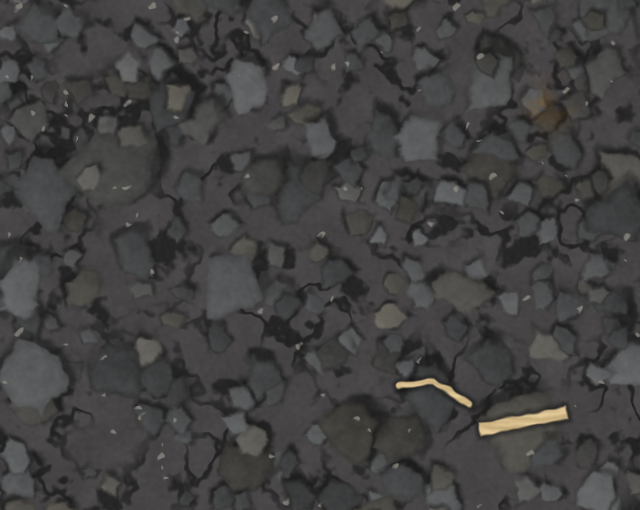
Reproduce this texture procedurally as a Shadertoy shader.

```glsl
// Weathered asphalt: rough grey stones in dark pockets of binder, with two pale straws.

vec2 hash2(vec2 p) {
    vec3 q = fract(p.xyx * vec3(0.1031, 0.1030, 0.0973));
    q += dot(q, q.yzx + 33.33);
    return fract((q.xx + q.yz) * q.zy);
}

float gradAt(vec2 cell, vec2 f) {
    return dot(hash2(cell + 71.0) * 2.0 - 1.0, f);
}

// Gradient noise, roughly -0.6 to 0.6
float noise(vec2 p) {
    vec2 i = floor(p), f = p - i;
    vec2 u = f * f * f * (f * (f * 6.0 - 15.0) + 10.0);
    vec2 e = vec2(0.0, 1.0);
    return mix(mix(gradAt(i, f), gradAt(i + e.yx, f - e.yx), u.x),
               mix(gradAt(i + e.xy, f - e.xy), gradAt(i + e.yy, f - e.yy), u.x), u.y);
}

float fbm(vec2 p) {
    float sum = 0.0, amp = 1.0;
    for (int i = 0; i < 4; i++) {
        sum += amp * noise(p);
        p = mat2(1.6, 1.2, -1.2, 1.6) * p + 7.3;
        amp *= 0.5;
    }
    return sum;
}

// Signed distance to an irregular convex chip
float chip(vec2 q, float radius, vec2 seed) {
    float d = -1.0;
    for (int k = 0; k < 6; k++) {
        vec2 h = hash2(seed + float(k) * 13.7);
        float a = (float(k) + 0.8 * h.x) * 1.0472;
        d = max(d, dot(q, vec2(cos(a), sin(a))) - radius * mix(0.6, 1.1, h.y));
    }
    return d;
}

// Paints one size of scattered stones, each under an arched shadow
vec3 stones(vec3 col, vec2 p, float size, float density, float seed) {
    vec2 warp = vec2(fbm(p * 2.2 / size + seed), fbm(p * 2.2 / size + seed + 40.0));
    vec2 w = p + 0.13 * size * warp;
    vec2 base = floor(p / size);
    float breakup = smoothstep(-0.35, 0.15, noise(p * 1.6 / size + seed));
    float grain = fbm(p * 34.0 + seed);
    for (int j = -1; j <= 1; j++)
    for (int i = -1; i <= 1; i++) {
        vec2 id = base + vec2(i, j);
        vec2 key = id + seed;
        vec2 look = hash2(key + 57.0);
        if (look.x > density) continue;
        vec2 place = hash2(key), kind = hash2(key + 131.0);
        float r = size * mix(0.26, 0.46, look.y);
        vec2 q = w - (id + 0.5 + 0.7 * (place - 0.5)) * size;

        // Pocket shadow above and to the right
        vec2 lean = r * vec2(mix(-0.12, 0.3, kind.y), 0.2);
        float pocket = chip(q - lean, r * 1.12, key);
        float shade = (1.0 - smoothstep(-0.006, 0.009, pocket)) * breakup;
        col = mix(col, vec3(0.115, 0.113, 0.112), shade * mix(0.5, 1.0, place.x));

        // Stone face, lit from the lower left, with a worn edge
        float d = chip(q, r, key);
        float tone = mix(0.235, 0.385, kind.x * kind.x * 0.6 + kind.x * 0.4);
        tone += 0.025 * dot(q, vec2(-0.6, -0.8)) / r + 0.035 * grain;
        tone -= 0.035 * smoothstep(-0.25 * r, 0.0, d);
        vec3 tint = mix(vec3(0.985, 1.0, 1.01), vec3(1.04, 1.01, 0.93), smoothstep(0.5, 1.0, place.y));
        col = mix(col, tone * tint, 1.0 - smoothstep(-0.005, 0.004, d));
    }
    return col;
}

float segment(vec2 p, vec2 a, vec2 b) {
    vec2 ab = b - a;
    return length(p - a - ab * clamp(dot(p - a, ab) / dot(ab, ab), 0.0, 1.0));
}

void mainImage(out vec4 fragColor, in vec2 fragCoord) {
    vec2 p = fragCoord / iResolution.y;

    // Binder with soft mottling
    vec3 col = vec3(0.278, 0.270, 0.274) + 0.035 * fbm(p * 9.0) + 0.02 * fbm(p * 30.0);

    // Crevices and hollows
    float ridge = abs(fbm(p * 8.0 + 20.0));
    float crack = (1.0 - smoothstep(0.02, 0.10, ridge)) * smoothstep(-0.15, 0.2, noise(p * 6.0 + 3.0));
    float hollow = smoothstep(0.22, 0.42, fbm(p * 11.0 + 60.0));
    col = mix(col, vec3(0.12, 0.118, 0.118), max(0.85 * crack, 0.8 * hollow));

    // Stones from fine to coarse, then a few loose chips
    col = stones(col, p, 0.065, 0.45, 11.0);
    col = stones(col, p, 0.115, 0.55, 37.0);
    col = stones(col, p, 0.185, 0.42, 83.0);
    col = stones(col, p, 0.075, 0.20, 149.0);

    // Rusty stain
    float rust = exp(-dot(p - vec2(1.08, 0.79), p - vec2(1.08, 0.79)) / 0.0018);
    col *= mix(vec3(1.0), vec3(1.3, 1.05, 0.72), rust * smoothstep(-0.4, 0.3, fbm(p * 25.0)));

    // Tiny bright mineral specks
    vec2 g = p * 42.0 + 0.5 * noise(p * 60.0), id = floor(g);
    vec2 h = hash2(id + 211.0), s = hash2(id + 307.0);
    float speck = length(g - id - 0.35 - 0.3 * h) - mix(0.08, 0.24, s.y);
    float chance = step(s.x, 0.045 + 0.09 * noise(p * 5.0));
    col = mix(col, vec3(0.56, 0.55, 0.51), chance * 0.75 * (1.0 - smoothstep(-0.1, 0.12, speck)));

    // Straws with a thin shadow beneath
    vec2 w = p + 0.006 * vec2(noise(p * 40.0), noise(p * 40.0 + 9.0));
    float bent = min(segment(w, vec2(0.782, 0.243), vec2(0.850, 0.252)),
                     segment(w, vec2(0.850, 0.252), vec2(0.920, 0.207))) - 0.006;
    vec2 along = vec2(0.981, 0.193), c = w - vec2(1.026, 0.174);
    vec2 box = abs(vec2(dot(c, along), dot(c, vec2(-along.y, along.x)))) - vec2(0.086, 0.012);
    float straw = min(bent, max(box.x, box.y));
    col *= mix(0.6, 1.0, smoothstep(0.0, 0.014, straw));
    vec3 strawCol = vec3(0.83, 0.73, 0.54) + 0.16 * noise(vec2(dot(c, along) * 18.0, c.y * 110.0));
    col = mix(col, strawCol, 1.0 - smoothstep(-0.003, 0.003, straw));

    // Fine surface grain
    col += 0.022 * noise(p * 95.0);
    fragColor = vec4(clamp(col, 0.0, 1.0), 1.0);
}
```
